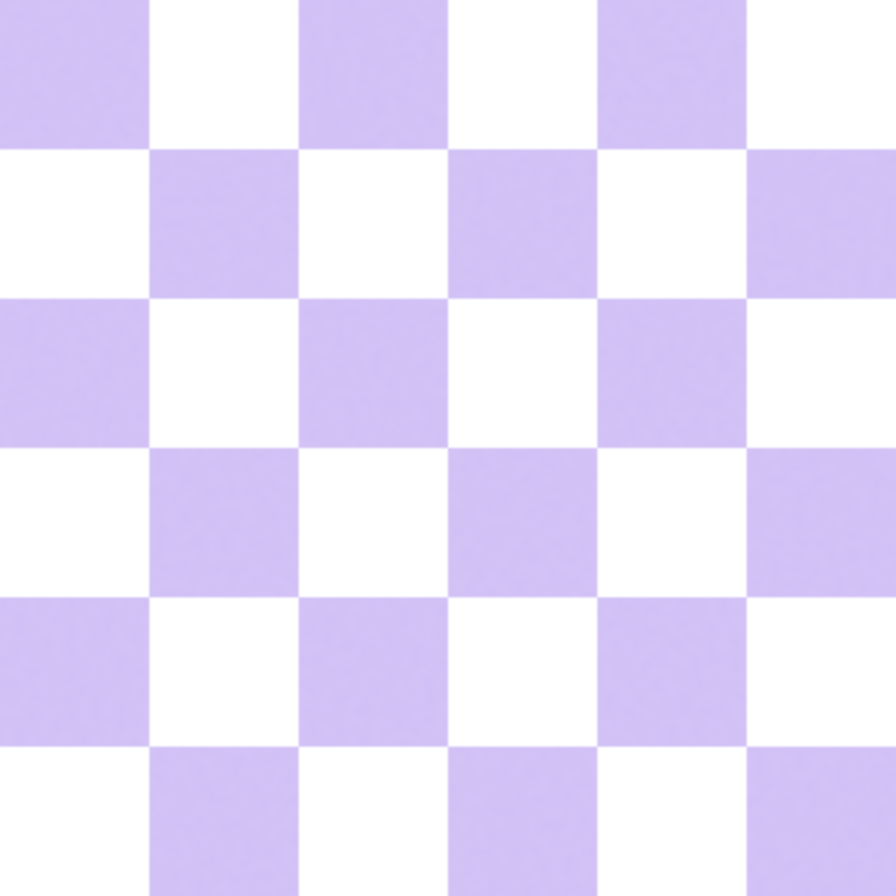
This pattern is drawn by a Shadertoy shader. Its source:

```glsl
// Lilac and white checkerboard with softly blended seams and a faint mottled tint.

const float CELLS = 6.0;            // squares across and down
const float SEAM_HALF_WIDTH = 0.00234; // fraction of the canvas
const float MOTTLE_SCALE = 70.0;
const float MOTTLE_STRENGTH = 0.008;
const vec3 WHITE = vec3(1.0);
const vec3 LILAC = vec3(0.82, 0.757, 0.962);

// Pseudo-random unit gradient for a lattice point
vec2 latticeGradient(vec2 cell) {
    float h = fract(sin(dot(cell, vec2(127.1, 311.7))) * 43758.5);
    float angle = 6.2832 * h;
    return vec2(cos(angle), sin(angle));
}

float gradientNoise(vec2 p) {
    vec2 i = floor(p);
    vec2 f = fract(p);
    vec2 u = f * f * f * (f * (f * 6.0 - 15.0) + 10.0);
    float a = dot(latticeGradient(i), f);
    float b = dot(latticeGradient(i + vec2(1, 0)), f - vec2(1, 0));
    float c = dot(latticeGradient(i + vec2(0, 1)), f - vec2(0, 1));
    float d = dot(latticeGradient(i + vec2(1, 1)), f - vec2(1, 1));
    return mix(mix(a, b, u.x), mix(c, d, u.x), u.y);
}

// Signed distance to the nearest grid line: positive in even cells, negative in odd
vec2 gridDistance(vec2 p) {
    return abs(mod(p - 0.5, 2.0) - 1.0) - 0.5;
}

// 0 where column and row parity agree, 1 where they differ, blended at the seams
float checker(vec2 p, vec2 halfWidth) {
    vec2 side = smoothstep(-halfWidth, halfWidth, gridDistance(p)) * 2.0 - 1.0;
    return 0.5 - 0.5 * side.x * side.y;
}

void mainImage(out vec4 fragColor, in vec2 fragCoord) {
    vec2 uv = fragCoord / iResolution.xy;

    // Clamping to the outer cell centres keeps the canvas border free of seams
    vec2 p = clamp(uv * CELLS, 0.5, CELLS - 0.5);
    vec2 halfWidth = CELLS * max(vec2(SEAM_HALF_WIDTH), 0.75 / iResolution.xy);

    // Faint tint variation in the lilac squares
    float mottle = gradientNoise(uv * MOTTLE_SCALE);
    vec3 lilac = LILAC + MOTTLE_STRENGTH * mottle * vec3(1.0, 1.0, 0.5);

    fragColor = vec4(mix(WHITE, lilac, checker(p, halfWidth)), 1.0);
}
```
